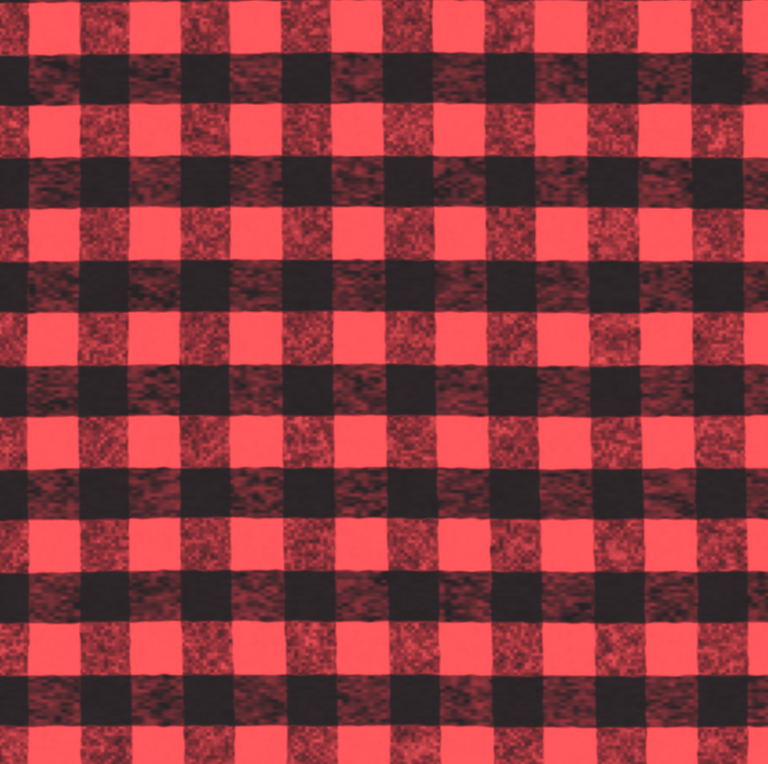
Write a Shadertoy shader that draws this texture.

```glsl
// Red and black buffalo check on brushed cotton flannel, slightly stretched by hand.
#define PERIOD_TOP 0.1324   // column repeat at the top edge
#define PERIOD_BOTTOM 0.1340 // column repeat at the bottom edge
#define ROW_PERIOD 0.1356   // row repeat
#define RED_WIDTH 0.51      // red share of each repeat
#define BOW 0.008           // sideways sag of the columns near the top
#define WARP 0.005          // slow drift of the stripes
#define FRAY 0.0022         // raggedness of the stripe edges
#define SOFTNESS 0.0018     // blur of the stripe edges
#define GRAIN 0.62          // mottling where red and black threads cross

const vec3 BLACK_YARN = vec3(0.175, 0.148, 0.160);
const vec3 MAROON = vec3(0.600, 0.198, 0.230);
const vec3 RED_YARN = vec3(1.000, 0.342, 0.362);

float hash(vec2 p) {
    vec3 q = fract(p.xyx * vec3(0.1031, 0.1030, 0.0973));
    q += dot(q, q.yzx + 33.33);
    return fract((q.x + q.y) * q.z);
}

// Value noise centred on zero
float noise(vec2 p) {
    vec2 cell = floor(p), f = fract(p);
    f = f * f * (3.0 - 2.0 * f);
    float low = mix(hash(cell), hash(cell + vec2(1, 0)), f.x);
    float high = mix(hash(cell + vec2(0, 1)), hash(cell + vec2(1, 1)), f.x);
    return mix(low, high, f.y) - 0.5;
}

// Fine fibres over broader tufts; scale sets the fibre count per axis
float fibres(vec2 p, vec2 scale) {
    return 0.62 * noise(p * scale) + 0.45 * noise(p * scale * 0.43 + 17.0)
         + 0.20 * noise(p * 32.0 + 71.0);
}

// Coverage of a red stripe; the coordinate counts repeats
float redStripe(float repeats, float blur) {
    float edge = 0.5 * RED_WIDTH - abs(fract(repeats - 0.5 * RED_WIDTH + 0.5) - 0.5);
    return smoothstep(-blur, blur, edge);
}

// Yarn colour from black through maroon to red
vec3 yarnRamp(float redness) {
    vec3 lower = mix(BLACK_YARN, MAROON, clamp(redness * 2.0, 0.0, 1.0));
    return mix(lower, RED_YARN, clamp(redness * 2.0 - 1.0, 0.0, 1.0));
}

void mainImage(out vec4 fragColor, in vec2 fragCoord) {
    // Cloth coordinates, measured from the upper left
    vec2 cloth = fragCoord / iResolution.xy;
    cloth.y = 1.0 - cloth.y;

    // Stretch, drift and frayed edges
    vec2 p = cloth;
    p.x += BOW * (1.0 - cloth.y) * 4.0 * cloth.x * (1.0 - cloth.x);
    p += WARP * vec2(noise(cloth * 4.0 + 5.0), noise(cloth * 4.0 + 41.0));
    p += FRAY * vec2(noise(cloth * 75.0 + 9.0), noise(cloth * 75.0 + 63.0));

    // Stripes of the two thread directions
    float columnPeriod = mix(PERIOD_TOP, PERIOD_BOTTOM, cloth.y);
    float columnStart = mix(0.039, 0.036, cloth.y);
    float blur = (SOFTNESS + 0.5 / iResolution.y) / ROW_PERIOD;
    float column = redStripe((p.x - columnStart) / columnPeriod, blur);
    float row = redStripe((p.y - 0.0015) / ROW_PERIOD, blur);

    // Woven mixture: crossings in red rows are brighter than in black rows
    float redness = mix(mix(0.0, 0.21, column), mix(0.49, 1.0, column), row);
    float crossing = column + row - 2.0 * column * row;

    // Round tufts in red rows, sideways streaks in black rows
    float tufts = fibres(cloth, vec2(210.0, 230.0));
    float streaks = fibres(cloth + 3.0, vec2(120.0, 230.0));
    float grain = mix(streaks, tufts, row);
    redness += GRAIN * crossing * grain * mix(0.85, 1.0, row);

    // Faint nap on the solid squares
    float nap = 1.0 + grain * mix(0.14, 0.03, column * row);
    fragColor = vec4(clamp(yarnRamp(redness) * nap, 0.0, 1.0), 1.0);
}
```
